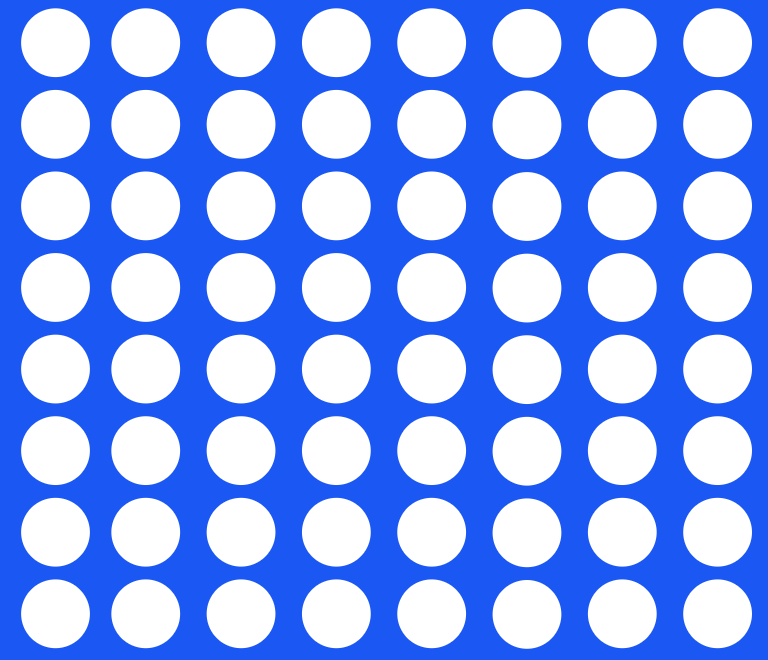
This pattern is drawn by a Shadertoy shader. Its source:

```glsl
// Eight by eight grid of flat white discs on a bright blue ground.
// Each pixel finds its nearest grid cell and measures the distance to that disc;
// the first column sits slightly inward and the sixth hangs slightly low.

// Lengths are fractions of the canvas height.
const vec3 BLUE = vec3(0.102, 0.341, 0.953);
const vec3 WHITE = vec3(1.0);
const vec2 GRID_COUNT = vec2(8.0);
const vec2 FIRST_CENTER = vec2(0.0764, 0.0700);
const vec2 PITCH = vec2(0.14441, 0.12361);
const float RADIUS = 0.0521;
const float FIRST_COLUMN_SHIFT = 0.0077;
const float LOW_COLUMN = 5.0;
const float LOW_COLUMN_DROP = 0.0009;

// Centre of the disc in a given column and row, with the column offsets.
vec2 discCenter(vec2 cell) {
    vec2 center = FIRST_CENTER + cell * PITCH;
    if (cell.x < 0.5) center.x += FIRST_COLUMN_SHIFT;
    if (abs(cell.x - LOW_COLUMN) < 0.5) center.y -= LOW_COLUMN_DROP;
    return center;
}

float discDistance(vec2 p) {
    vec2 cell = floor((p - FIRST_CENTER) / PITCH + 0.5);
    cell = clamp(cell, vec2(0.0), GRID_COUNT - 1.0);
    return length(p - discCenter(cell)) - RADIUS;
}

void mainImage(out vec4 fragColor, in vec2 fragCoord) {
    vec2 p = fragCoord / iResolution.y;

    // One-pixel edge coverage
    float coverage = clamp(0.5 - discDistance(p) * iResolution.y, 0.0, 1.0);
    fragColor = vec4(mix(BLUE, WHITE, coverage), 1.0);
}
```
